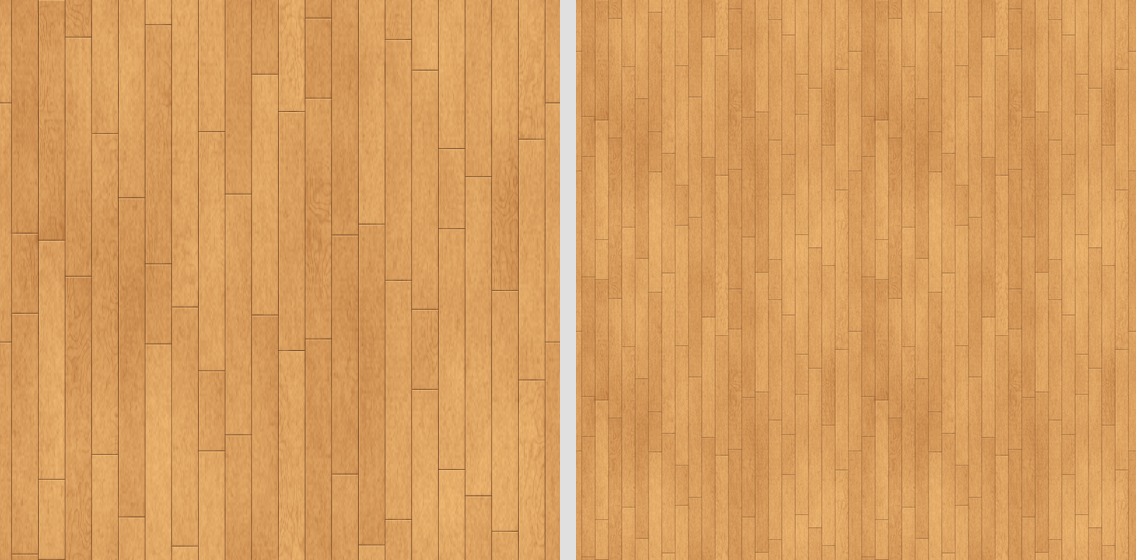
Left, the tile; right, the same tile 2 across and 2 down.
A Shadertoy shader for this texture:

```glsl
// Honey-coloured strip floor: 21 upright board columns with staggered end joints.
// Each board gets its own tone, pores and contour-line figure from wrapping
// value noise; thin dark seams carry a pale bevel, and broad stains cross boards.

const float COLUMNS = 21.0;
const float TAU = 6.28319;

float hash(vec2 p) {
    return fract(sin(dot(p, vec2(127.1, 311.7))) * 43758.5453);
}

// Value noise that repeats after a whole number of cells
float noise(vec2 p, vec2 period) {
    vec2 i = floor(p), f = fract(p);
    f = f * f * (3.0 - 2.0 * f);
    vec2 a = mod(i, period), b = mod(i + 1.0, period);
    return mix(mix(hash(a), hash(vec2(b.x, a.y)), f.x),
               mix(hash(vec2(a.x, b.y)), hash(b), f.x), f.y);
}

// Noise over the canvas with the given number of cells across and up
float tiledNoise(vec2 uv, vec2 cells) {
    return noise(uv * cells, cells);
}

float line(float d, float halfWidth, float pixel) {
    return 1.0 - smoothstep(halfWidth - 0.5 * pixel, halfWidth + 0.7 * pixel, abs(d));
}

void mainImage(out vec4 fragColor, in vec2 fragCoord) {
    vec2 uv = fragCoord / iResolution.xy;
    float pixel = 1.0 / min(iResolution.x, iResolution.y);

    // Board column and signed distance to its nearest long seam
    float u = uv.x * COLUMNS - 0.44;
    float column = mod(floor(u), COLUMNS);
    float across = fract(u);
    float seam = (across - step(0.5, across)) / COLUMNS;

    // End joints: two or three per column, staggered from column to column
    float along = fract(uv.y - 0.38 * column - 0.25 * hash(vec2(column, 3.0)));
    float kind = hash(vec2(column, 8.0));
    vec3 joints = vec3(0.0, kind < 0.65 ? 0.43 : 0.573, kind > 0.35 ? 0.573 : 0.43);
    float board = 0.0, joint = 1.0;
    for (int i = 0; i < 3; i++) {
        float d = fract(along - joints[i] + 0.5) - 0.5;
        if (abs(d) < abs(joint)) joint = d;
        board += step(joints[i], along);
    }
    float seed = hash(vec2(column + 2.0, board * 7.0));

    // Broad stains over the whole floor, darkest through the middle
    float stain = 0.6 * tiledNoise(uv, vec2(5.0, 4.0)) + 0.4 * tiledNoise(uv, vec2(13.0, 9.0));
    float tone = 0.60 + 0.5 * (stain - 0.5);
    tone += 0.12 * cos(TAU * (uv.y - 0.03)) + 0.04 * cos(TAU * uv.x);

    // Tone of each board and slow drift along it
    vec2 offset = vec2(floor(seed * 40.0), 0.0);
    tone += 0.34 * (seed - 0.5);
    tone += 0.22 * (noise(vec2(across, uv.y * 6.0) + offset, vec2(64.0, 6.0)) - 0.5);

    // Fine pores and longer fibres
    tone += 0.34 * (tiledNoise(uv, vec2(400.0, 190.0)) - 0.5);
    tone += 0.20 * (tiledNoise(uv, vec2(256.0, 40.0)) - 0.5);
    tone -= 0.22 * smoothstep(0.78, 0.95, tiledNoise(uv, vec2(300.0, 70.0)));

    // Figure: contour lines of a stretched field, strong on some boards only
    float field = noise(vec2(across * 2.2, uv.y * 12.0) + offset, vec2(64.0, 12.0))
                + 0.18 * noise(vec2(across * 5.0, uv.y * 50.0) + offset, vec2(64.0, 50.0));
    float rings = pow(0.5 + 0.5 * sin(field * 42.0), 4.0);
    float patches = smoothstep(0.3, 0.75, noise(vec2(across, uv.y * 5.0) + offset + 9.0, vec2(64.0, 5.0)));
    float figured = 0.2 + 0.8 * smoothstep(0.4, 0.8, hash(vec2(seed * 9.0, 5.0)));
    tone -= 0.30 * rings * patches * figured;

    // Slight rounding of the board edges
    tone -= 0.12 * exp(-abs(seam) * 450.0) + 0.10 * exp(-abs(joint) * 400.0);

    vec3 colour = mix(vec3(0.77, 0.52, 0.285), vec3(0.92, 0.70, 0.43), clamp(tone, -0.3, 1.15));

    // Pale bevel beside each gap, then the dark gap with uneven wear
    vec3 bevel = vec3(0.95, 0.78, 0.54), gap = vec3(0.47, 0.29, 0.15);
    float wear = 0.6 + 0.4 * tiledNoise(uv, vec2(63.0, 24.0));
    colour = mix(colour, bevel, 0.40 * wear * line(seam - 0.0019, 0.0006, pixel));
    colour = mix(colour, bevel, 0.65 * wear * line(joint + 0.0020, 0.0008, pixel));
    colour = mix(colour, gap, 0.85 * wear * line(seam, 0.0007, pixel));
    colour = mix(colour, gap, 0.85 * wear * line(joint, 0.0008, pixel));

    fragColor = vec4(colour, 1.0);
}
```
